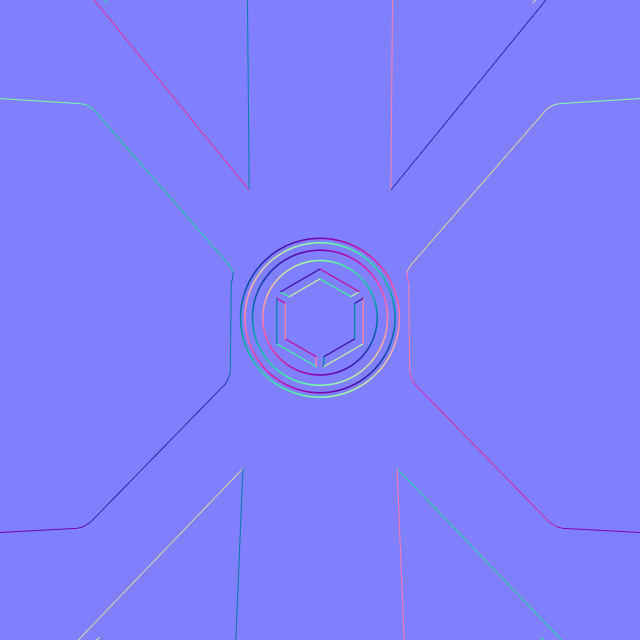
Give the GLSL for this texture map, as a Shadertoy shader.

```glsl
// Tangent-space normal map of a panelled plate with a ringed, split hexagon boss

const vec3 FLAT = vec3(0.5, 0.5, 1.0);

// Encodes a slope facing n, with the green channel pointing down
vec3 slopeColor(vec2 n) {
    return 0.5 + 0.5 * vec3(0.95 * n.x, -0.95 * n.y, 0.31);
}

// Box-filtered coverage of a band of width w around d = 0
float band(float d, float w, float px) {
    return clamp((d + 0.5 * w) / px + 0.5, 0.0, 1.0)
         - clamp((d - 0.5 * w) / px + 0.5, 0.0, 1.0);
}

// Bevelled groove from a to b, facing left of the direction of travel
void groove(inout vec3 color, vec2 p, vec2 a, vec2 b, float side, float px) {
    float len = distance(a, b);
    vec2 along = (b - a) / len;
    vec2 n = vec2(-along.y, along.x);
    float h = dot(p - a, along);
    float ends = clamp(min(h, len - h) / px + 0.5, 0.0, 1.0);
    float cover = ends * band(dot(p - a, n), 0.0016, px);
    color = mix(color, slopeColor(n * vec2(side, 1.0)), cover);
}

// Hexagonal frame cut into three pieces by radial gaps
float splitHexagon(vec2 p) {
    vec2 q = abs(p);
    float hexagon = max(q.x, 0.5 * q.x + 0.866 * q.y);
    float d = abs(hexagon - 0.0608) - 0.0067;
    for (int i = 0; i < 3; i++) {
        float angle = radians(30.0 + 120.0 * float(i));
        vec2 ray = vec2(cos(angle), sin(angle));
        if (dot(p, ray) > 0.0)
            d = max(d, 0.006 - abs(p.x * ray.y - p.y * ray.x));
    }
    return d;
}

void mainImage(out vec4 fragColor, in vec2 fragCoord) {
    vec2 uv = fragCoord / iResolution.xy;
    float px = 1.0 / min(iResolution.x, iResolution.y);
    vec3 color = FLAT;

    // Left and right halves mirror each other
    float side = uv.x < 0.5 ? -1.0 : 1.0;
    vec2 m = vec2(abs(uv.x - 0.5), uv.y);

    // Side panels with softened corners
    vec2 panel[15] = vec2[15](
        vec2(0.5, 0.846), vec2(0.374, 0.838), vec2(0.3645, 0.836),
        vec2(0.354, 0.829), vec2(0.142, 0.586), vec2(0.136, 0.5755),
        vec2(0.136, 0.568), vec2(0.1387, 0.557), vec2(0.1402, 0.418),
        vec2(0.1426, 0.41), vec2(0.147, 0.401), vec2(0.359, 0.1836),
        vec2(0.37, 0.177), vec2(0.379, 0.1745), vec2(0.5, 0.168));
    for (int i = 0; i < 14; i++)
        groove(color, m, panel[i], panel[i + 1], side, px);

    // Wedges above and below
    vec2 topTip = vec2(0.1107, 0.703);
    groove(color, m, vec2(0.1133, 1.0), topTip, side, px);
    groove(color, m, topTip, vec2(0.353, 1.0), side, px);
    vec2 lowTip = vec2(0.1204, 0.268);
    groove(color, m, vec2(0.3776, 0.0), lowTip, side, px);
    groove(color, m, lowTip, vec2(0.1315, 0.0), side, px);

    // Small nicks at the borders
    groove(color, m, vec2(0.337, 1.0), vec2(0.332, 0.995), side, px);
    groove(color, m, vec2(0.35, 0.0), vec2(0.344, 0.004), side, px);

    // Concentric rings, alternately facing out and in
    vec2 c = uv - vec2(0.5, 0.5035);
    float r = length(c);
    vec2 outward = c / max(r, 1e-4);
    vec4 radii = vec4(0.1241, 0.1172, 0.1055, 0.0894);
    for (int i = 0; i < 4; i++) {
        float facing = i % 2 == 0 ? 1.0 : -1.0;
        color = mix(color, slopeColor(outward * facing), band(r - radii[i], 0.0025, px));
    }

    // Split hexagon, shaded along its distance gradient
    vec2 h = uv - vec2(0.5, 0.5017);
    vec2 e = vec2(0.0003, 0.0);
    vec2 grad = vec2(splitHexagon(h + e) - splitHexagon(h - e),
                     splitHexagon(h + e.yx) - splitHexagon(h - e.yx));
    vec2 n = grad / max(length(grad), 1e-6);
    color = mix(color, slopeColor(n), band(splitHexagon(h), 0.0021, px));

    fragColor = vec4(color, 1.0);
}
```
